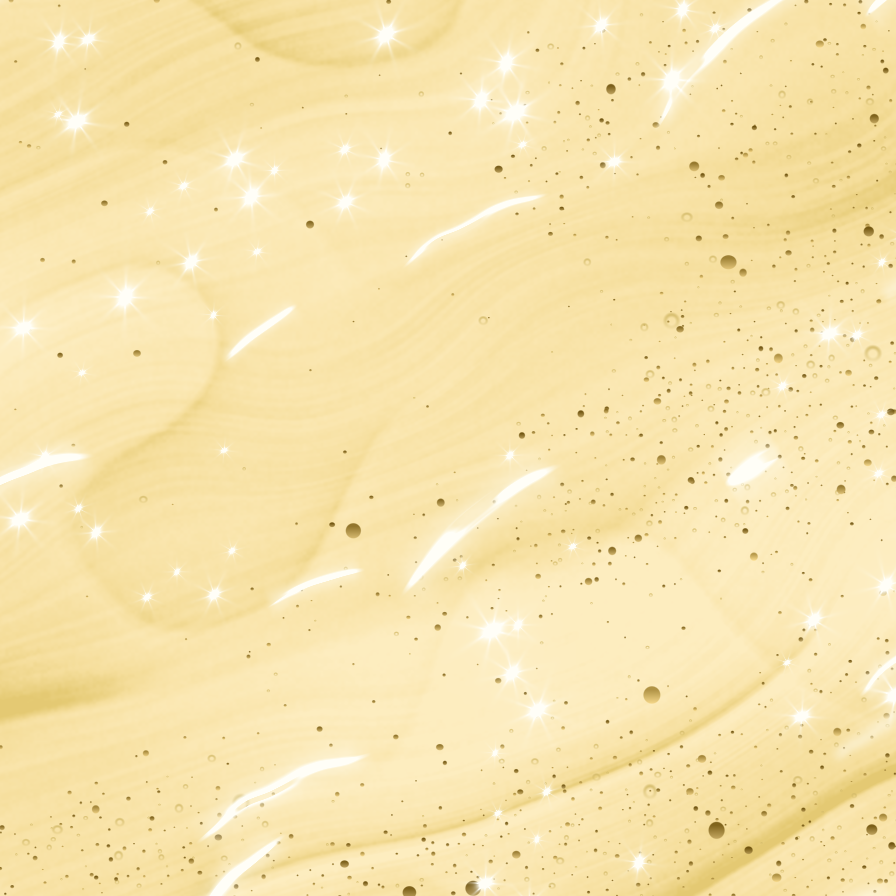
Reproduce this texture procedurally as a WebGL 2 fragment shader.

```glsl
#version 300 es
precision highp float;
// Glossy cream gel with soft smeared folds, trapped bubbles and star glints.

#define FLOW_ANGLE 0.36
#define FOLD_COUNT 4.2
#define FOLD_DEPTH 1.05
#define STREAK_AMOUNT 0.36
#define GRAIN_AMOUNT 0.15
#define BUBBLE_DENSITY 0.85
#define GLINT_CHANCE 0.95
#define SMEAR_CHANCE 0.58
#define GEL_LIGHT vec3(0.992, 0.928, 0.750)
#define GEL_BASE vec3(0.980, 0.900, 0.680)
#define GEL_MID vec3(0.960, 0.868, 0.605)
#define GEL_DARK vec3(0.895, 0.790, 0.450)

uniform vec2 u_resolution;
out vec4 fragColor;

// Integer hash: three random values per cell and seed
vec3 hash3(vec2 cell, int seed) {
  uvec3 v = uvec3(ivec3(ivec2(cell), seed) + 1000);
  v = v * 1664525u + 1013904223u;
  v.x += v.y * v.z; v.y += v.z * v.x; v.z += v.x * v.y;
  v ^= v >> 16u;
  v.x += v.y * v.z; v.y += v.z * v.x; v.z += v.x * v.y;
  return vec3(v >> 8u) / 16777216.0;
}

float noise(vec2 p) {
  vec2 i = floor(p), f = p - i;
  f = f * f * f * (f * (f * 6.0 - 15.0) + 10.0);
  float low = mix(hash3(i, 0).x, hash3(i + vec2(1, 0), 0).x, f.x);
  float high = mix(hash3(i + vec2(0, 1), 0).x, hash3(i + vec2(1, 1), 0).x, f.x);
  return mix(low, high, f.y);
}

// Coordinates along and across a direction
vec2 turn(vec2 p, float angle) {
  float c = cos(angle), s = sin(angle);
  return vec2(c * p.x + s * p.y, c * p.y - s * p.x);
}

// Bright crest dropping into a shaded valley at each whole step of v
float fold(float v, float along) {
  float f = fract(v);
  float strength = smoothstep(0.25, 0.75, noise(vec2(along * 2.6, floor(v) * 7.3)));
  float shadow = smoothstep(0.0, 0.06, f) * (0.65 * exp(-f * 16.0) + 0.55 * exp(-f * 5.0));
  float crest = exp((f - 1.0) * 12.0) * (1.0 - smoothstep(0.95, 1.0, f));
  return strength * (0.45 * crest - FOLD_DEPTH * shadow);
}

// Gel brightness: 0 is the base colour, negative is shaded
float gelTone(vec2 p, vec2 flow) {
  float warp = noise(flow * vec2(3.5, 5.0) + 17.0);
  float v = flow.y * FOLD_COUNT + 1.5 * noise(flow * vec2(1.6, 2.4) + 3.0) + 0.45 * warp;
  float hook = flow.y * 2.5 + 2.2 * noise(flow * vec2(2.8, 3.6) + 55.0) + 0.4 * warp;
  float broad = noise(flow * vec2(2.0, 5.0) + 40.0) - 0.5;
  float streak = 0.5 * noise(vec2(flow.x * 3.0, v * 17.0))
               + 0.5 * noise(vec2(flow.x * 6.0, v * 46.0)) - 0.5;
  float grain = 0.5 * noise(p * 120.0) + 0.5 * noise(p * 256.0 + 9.0) - 0.5;
  float corner = smoothstep(1.3, 2.0, p.x + p.y);
  return 0.13 + 0.72 * broad + STREAK_AMOUNT * streak + GRAIN_AMOUNT * grain
       + fold(v, flow.x) + 0.6 * fold(hook, flow.x + 20.0) - 0.22 * corner;
}

vec3 gelColor(float tone) {
  vec3 c = mix(GEL_BASE, GEL_LIGHT, clamp(tone / 0.38, 0.0, 1.0));
  c = mix(c, GEL_MID, clamp(-tone / 0.35, 0.0, 1.0));
  return mix(c, GEL_DARK, clamp((-tone - 0.35) / 0.45, 0.0, 1.0));
}

// Bubbles gather in bands, mostly to the lower right
float crowd(vec2 p) {
  float band = noise(turn(p, FLOW_ANGLE) * vec2(2.0, 5.0) + 71.0);
  return BUBBLE_DENSITY * smoothstep(0.4, 0.95, band + 0.6 * (p.x - p.y));
}

// One layer of bubbles, dark ones and clear rings
vec3 addBubbles(vec3 color, vec2 p, float cells, float chance, vec2 sizes, int seed, float soft) {
  vec2 g = turn(p, float(seed)) * cells, cell = floor(g);
  vec3 a = hash3(cell, seed), b = hash3(cell, seed + 50);
  float radius = mix(sizes.x, sizes.y, b.x * b.x), margin = radius * cells * 1.3;
  vec2 center = mix(vec2(margin), vec2(1.0 - margin), a.xy);
  vec2 home = turn((cell + center) / cells, -float(seed));
  if (a.z > 0.02 + chance * crowd(home)) return color;
  vec2 d = (p - home) * vec2(1.0, 0.9 + 0.3 * b.y);
  float r = length(d);
  float disc = 1.0 - smoothstep(radius - soft, radius + soft, r);
  float ring = 1.0 - smoothstep(0.0, radius * 0.35 + soft, abs(r - radius * 0.85));
  vec3 body = mix(vec3(0.50, 0.39, 0.12), vec3(0.82, 0.70, 0.38), b.z);
  body += 0.18 * clamp(-d.y / radius, -0.6, 1.0);
  if (fract(b.z * 7.0) > 0.72)
    return mix(color, GEL_DARK * 0.93, ring * (0.55 + 0.4 * d.y / (radius + soft)));
  return mix(color, body, disc * 0.93);
}

// Star glint: a stretched core with eight thin rays
float glint(vec2 d, float size, float spin) {
  vec2 core = turn(d, FLOW_ANGLE + spin * 0.9) / vec2(1.2, 0.75);
  float r = length(d), rays = abs(cos(4.0 * (atan(d.y, d.x + 1e-5) + spin)));
  return 1.6 * exp(-dot(core, core) / (size * size))
       + 1.1 * pow(rays, 14.0) * exp(-r / (size * 1.5)) + 0.25 * exp(-r / (size * 1.6));
}

// Tapered, slightly bent wet reflection
float smear(vec2 d, float angle, float len, float width) {
  vec2 q = turn(d, angle);
  q.y += q.x * q.x * 1.3 + 0.006 * (noise(q * 22.0 + angle * 40.0) - 0.5);
  float taper = max(1.0 - q.x * q.x / (len * len), 0.0), w = width * taper;
  float body = 1.0 - smoothstep(w * 0.35, w + 0.002, abs(q.y));
  float strands = smoothstep(0.25, 0.55, noise(q * vec2(14.0, 150.0) + angle * 30.0));
  float halo = 0.4 * exp(-q.y * q.y / (width * width * 4.0));
  return smoothstep(0.0, 0.5, taper) * (body * strands + halo);
}

// Sum of all reflections near a point; glints come in clusters
float highlights(vec2 p) {
  float sum = 0.0;
  for (int k = 0; k < 9; k++) {
    vec2 offset = vec2(k % 3, k / 3) - 1.0;
    vec2 cell = floor(p * 14.0) + offset;
    vec3 a = hash3(cell, 11), b = hash3(cell, 12);
    if (a.z < GLINT_CHANCE * smoothstep(0.45, 0.85, noise(cell * 0.4 + 30.0)))
      sum += glint(p - (cell + a.xy) / 14.0, mix(0.003, 0.011, b.x * b.x), b.y);
    cell = floor(p * 4.0) + offset;
    a = hash3(cell, 21);
    b = hash3(cell, 22);
    if (a.z < SMEAR_CHANCE)
      sum += smear(p - (cell + a.xy) / 4.0, 0.3 + 0.6 * b.x, mix(0.025, 0.14, b.y), mix(0.004, 0.014, b.z * b.z));
  }
  return clamp(sum, 0.0, 1.0);
}

void main() {
  vec2 p = gl_FragCoord.xy / u_resolution.y;
  float soft = max(0.8 / u_resolution.y, 0.0008);
  vec3 color = gelColor(gelTone(p, turn(p, FLOW_ANGLE)));
  color = addBubbles(color, p, 75.0, 0.65, vec2(0.0008, 0.0026), 3, soft);
  color = addBubbles(color, p, 34.0, 0.60, vec2(0.0016, 0.0050), 2, soft);
  color = addBubbles(color, p, 15.0, 0.35, vec2(0.0040, 0.0095), 1, soft);
  color = mix(color, vec3(1.0, 0.998, 0.97), highlights(p));
  fragColor = vec4(color, 1.0);
}
```
